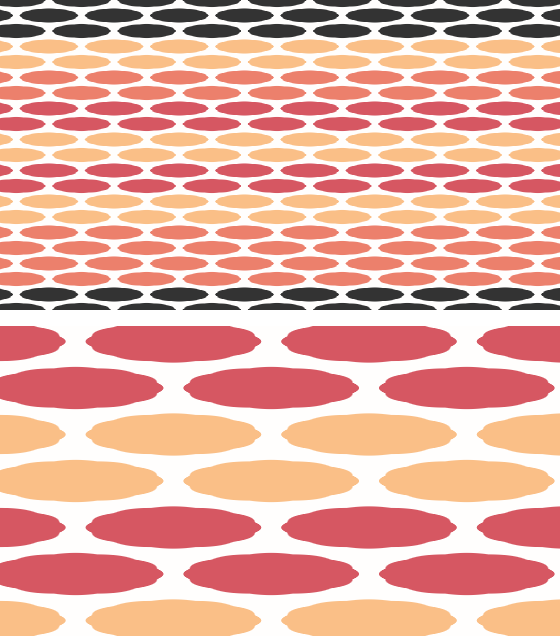
Top, the full canvas; bottom, a detail of the centre.
Give the GLSL for this pattern, as a Shadertoy shader.

```glsl
// Staggered rows of wide, softly scalloped ovals on a near-white ground.
// Rows are cells of a half-offset grid; each pair of rows shares one colour.
// Lengths are fractions of the canvas height.

// Approximate signed distance to an oval whose rim carries twelve shallow lobes.
float scallopedOval(vec2 p, vec2 radii) {
    p += 1e-6;
    vec2 unit = p / radii;
    float len = length(unit);
    float rim = 0.97 + 0.04 * abs(cos(6.0 * atan(unit.y, unit.x)));
    return (len - rim) * len / length(unit / radii);
}

// Colour bands, counted from the top in pairs of rows.
vec3 bandColour(int row) {
    const vec3 palette[4] = vec3[4](
        vec3(0.20, 0.20, 0.20),   // charcoal
        vec3(0.98, 0.75, 0.53),   // peach
        vec3(0.925, 0.50, 0.425), // coral
        vec3(0.84, 0.34, 0.385)); // crimson
    const int bands[11] = int[11](0, 0, 1, 2, 3, 1, 3, 1, 2, 2, 0);
    return palette[bands[clamp((row + 1) / 2, 0, 10)]];
}

void mainImage(out vec4 fragColor, in vec2 fragCoord) {
    vec2 p = fragCoord / iResolution.y;
    p.y = 1.0 - p.y;

    // Twenty row steps fill the height; the end rows are cut in half.
    vec2 pitch = vec2(0.2103, 0.05);
    float row = floor(p.y / pitch.y + 0.5);
    float stagger = 0.25 + 0.5 * mod(row, 2.0);
    vec2 local = vec2((fract(p.x / pitch.x - stagger + 0.5) - 0.5) * pitch.x,
                      p.y - row * pitch.y);

    // Fill with an edge about one pixel wide.
    float dist = scallopedOval(local, vec2(0.0935, 0.0225));
    float fill = clamp(0.5 - dist * iResolution.y, 0.0, 1.0);
    vec3 colour = mix(vec3(1.0, 0.995, 0.992), bandColour(int(row)), fill);
    fragColor = vec4(colour, 1.0);
}
```
